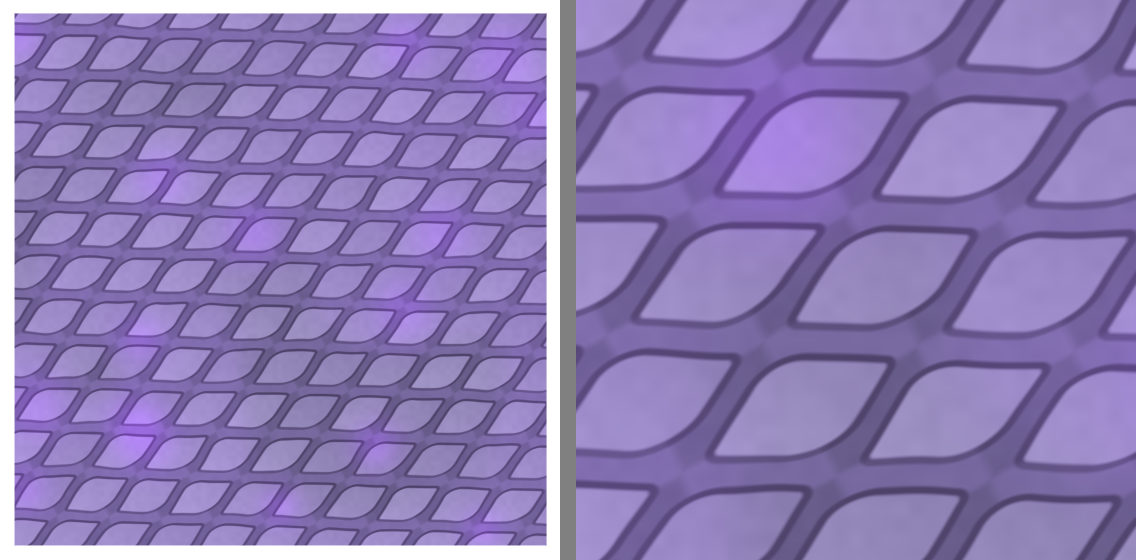
Left, the full canvas; right, a detail of the centre.
Give the GLSL for this texture, as a Shadertoy shader.

```glsl
float hash(vec2 p) {
    p = fract(p * vec2(0.1031, 0.1137));
    p += dot(p, p.yx + 33.33);
    return fract((p.x + p.y) * p.x * 17.0);
}

float noise(vec2 p) {
    vec2 i = floor(p), f = fract(p);
    f = f * f * (3.0 - 2.0 * f);
    return mix(mix(hash(i), hash(i + vec2(1, 0)), f.x),
               mix(hash(i + vec2(0, 1)), hash(i + 1.0), f.x), f.y);
}

float roundedBox(vec2 p, vec2 halfSize, float radius) {
    vec2 d = abs(p) - halfSize + radius;
    return length(max(d, 0.0)) + min(max(d.x, d.y), 0.0) - radius;
}

void mainImage(out vec4 fragColor, in vec2 fragCoord) {
    vec2 uv = fragCoord / iResolution.xy;
    float pixel = 1.0 / min(iResolution.x, iResolution.y);

    // Skewed lattice: first column runs along a row, second down a slanted rib
    mat2 lattice = mat2(0.0928, -0.0027, -0.0503, -0.0773);
    vec2 wobble = vec2(noise(uv * 24.0), noise(uv * 24.0 + 70.0)) - 0.5;
    vec2 grid = inverse(lattice) * (uv - vec2(0.567, 0.578) + 0.004 * wobble);
    vec2 id = round(grid), q = grid - id;

    // Obtuse corners are rounded, acute corners stay sharp
    vec2 halfCell = vec2(0.375, 0.355);
    float radius = q.x * q.y < 0.0 ? 0.04 : (q.x > 0.0 ? 0.31 : 0.21);
    float d = roundedBox(q, halfCell, radius);
    float soft = max(0.022, 13.0 * pixel);

    // Cell faces with faint shading and mottling
    float grain = noise(uv * 110.0) - 0.5;
    vec3 face = vec3(0.615, 0.55, 0.785) + 0.05 * (hash(id + 40.0) - 0.5);
    face += 0.05 * q.y - 0.03 * q.x + 0.025 * grain;

    // Ribs: slanted ones are darker than the level ones
    vec2 gap = abs(q) - halfCell;
    float slanted = smoothstep(-0.06, 0.06, gap.x - gap.y);
    vec3 rib = mix(vec3(0.50, 0.43, 0.68), vec3(0.44, 0.38, 0.60), slanted);
    rib += 0.02 * grain;

    // Dark outline, strongest on the top and the slanted sides
    float strength = mix(q.y < 0.0 ? 0.95 : 0.6, 0.85, slanted);
    float outline = strength * (1.0 - smoothstep(0.012, 0.05, abs(d - 0.028)));
    rib = mix(rib, vec3(0.33, 0.27, 0.46), outline);
    vec3 color = mix(face, rib, smoothstep(-soft, soft, d));

    // Scattered violet glow, more frequent toward the left
    float glow = 0.12 * noise(uv * 4.0 + 9.0);
    for (int i = 0; i < 16; i++) {
        float k = float(i);
        vec2 spot = vec2(pow(hash(vec2(k, 13.0)), 1.4), hash(vec2(k, 57.0)));
        vec2 offset = uv - mix(vec2(0.03), vec2(0.96), spot);
        float size = mix(0.035, 0.07, hash(vec2(k, 91.0)));
        glow += 0.65 * exp(-dot(offset, offset) / (size * size));
    }
    color += min(glow, 1.0) * vec3(0.10, -0.01, 0.19);

    // Broad grey patches
    float patches = smoothstep(0.5, 0.9, noise(uv * 6.0 + 31.0)) * (1.0 - min(glow, 1.0));
    color -= patches * vec3(0.04, 0.02, 0.07);

    // White margin around the panel
    vec2 edge = abs(uv - 0.501) - 0.475;
    float margin = smoothstep(-pixel, pixel, max(edge.x, edge.y));
    fragColor = vec4(mix(color, vec3(1.0), margin), 1.0);
}
```
